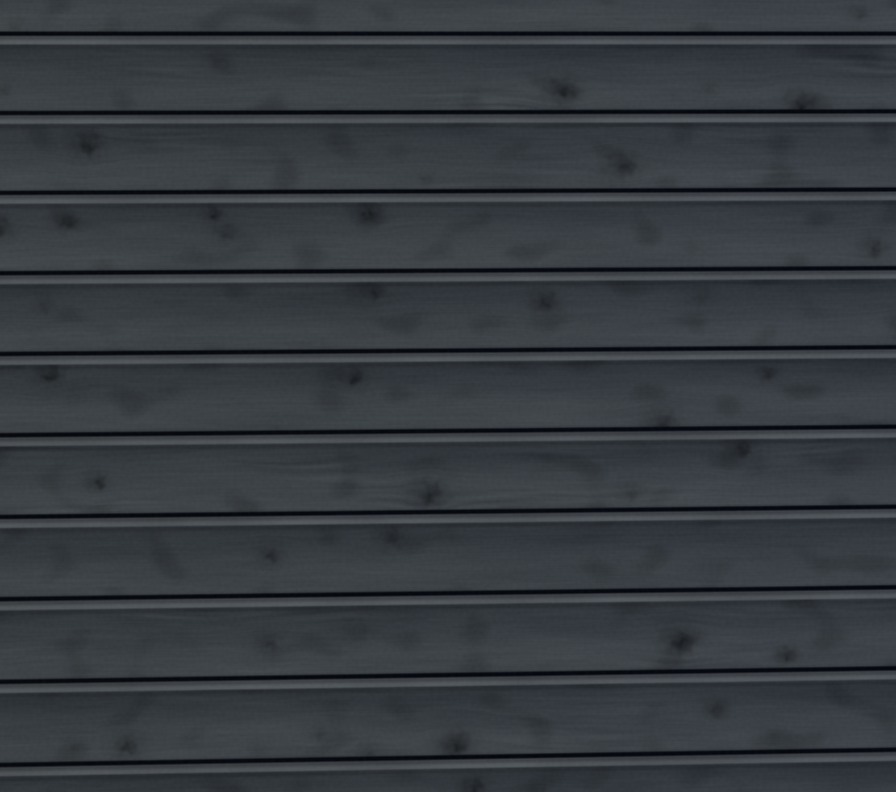
Give the GLSL for this texture, as a WebGL 1 fragment shader.

```glsl
precision highp float;

// Dark stained timber cladding: ten seams split the view into long horizontal boards.
// A quadratic row mapping gives the slight tilt and widening of the boards; each has
// a shadow gap, a pale bevelled lip, and a face with stretched grain and random knots.

uniform vec2 u_resolution;

const vec3 GAP = vec3(0.025, 0.035, 0.060);
const vec3 LIP = vec3(0.315, 0.335, 0.355);
const vec3 FACE_DARK = vec3(0.188, 0.208, 0.230);
const vec3 FACE_LIGHT = vec3(0.246, 0.267, 0.285);
const float BOARD_HEIGHT = 0.1;
const float KNOT_SPACING = 0.135;

float hash(vec2 p) {
    return fract(sin(dot(p, vec2(127.1, 311.7))) * 4375.85);
}

vec2 gradient(vec2 cell) {
    float angle = 6.2832 * hash(cell);
    return vec2(cos(angle), sin(angle));
}

// Gradient noise, roughly -0.7 to 0.7
float noise(vec2 p) {
    vec2 i = floor(p), f = fract(p);
    vec2 w = f * f * f * (f * (f * 6.0 - 15.0) + 10.0);
    vec2 e = vec2(1.0, 0.0);
    float low = mix(dot(gradient(i), f), dot(gradient(i + e.xy), f - e.xy), w.x);
    float high = mix(dot(gradient(i + e.yx), f - e.yx), dot(gradient(i + e.xx), f - e.xx), w.x);
    return mix(low, high, w.y);
}

float fbm(vec2 p) {
    float sum = 0.0, gain = 0.6;
    for (int i = 0; i < 3; i++) {
        sum += gain * noise(p);
        p = p * 2.03 + 17.3;
        gain *= 0.5;
    }
    return sum;
}

// Row number counted down from the first seam; its fraction runs down the board
float boardRow(vec2 p) {
    float pitch = 0.0999 - 0.0019 * p.x;
    float growth = 0.0003;
    float depth = 1.0 - p.y - 0.0426;
    return (sqrt(pitch * pitch + 4.0 * growth * depth) - pitch) / (2.0 * growth);
}

// Knots of one board: x = darkness, y = how far the grain bends around them
vec2 knots(vec2 p, float board) {
    vec2 result = vec2(0.0);
    float cell = floor(p.x / KNOT_SPACING);
    for (int i = -1; i <= 1; i++) {
        vec2 id = vec2(cell + float(i), board + 31.0);
        float strength = smoothstep(0.3, 1.0, hash(id + 5.2));
        vec2 centre = vec2((id.x + hash(id)) * KNOT_SPACING,
                           BOARD_HEIGHT * mix(0.2, 0.95, hash(id + 9.7)));
        float size = mix(0.006, 0.011, hash(id + 3.1));
        vec2 q = (p - centre) / size;
        q += 0.9 * vec2(noise(p * 90.0 + id), noise(p * 90.0 - id));
        float r = length(q * vec2(0.8, 1.0));
        float halo = exp(-0.35 * r * r);
        float core = exp(-3.0 * dot(q - 0.3, q - 0.3));
        float ring = exp(-4.0 * (r - 1.0) * (r - 1.0)) * smoothstep(-0.5, 1.0, q.x);
        result.x += strength * (0.6 * halo + 0.55 * core + 0.25 * ring);
        result.y += strength * size * q.y * exp(-0.12 * r * r);
    }
    return result;
}

// Face of a board: p.y is the distance down from its seam
vec3 boardFace(vec2 p, float t, float board) {
    vec2 knot = knots(p, board);
    vec2 seed = vec2(board * 7.3, board * 13.7);
    float tone = hash(vec2(board, 4.0)) - 0.5;
    float figure = smoothstep(0.15, 0.9, hash(vec2(board, 8.0)));
    float bentY = p.y - 0.6 * knot.y;

    float shade = smoothstep(0.08, 0.85, t) + 0.25 * tone;
    shade += 0.65 * fbm(vec2(p.x * 3.5, bentY * 28.0) + seed);
    vec3 colour = mix(FACE_DARK, FACE_LIGHT, clamp(shade, -0.25, 1.3));

    // Fine fibres, then wavy growth lines that fade in and out along the board
    float fibre = fbm(vec2(p.x * 12.0, bentY * 260.0) + seed);
    float wave = bentY * 150.0 + 2.2 * noise(vec2(p.x * 5.0, bentY * 12.0) + seed);
    float line = noise(vec2(p.x * 9.0, wave) + seed.yx);
    float patchy = smoothstep(-0.05, 0.4, noise(vec2(p.x * 4.0, p.y * 22.0) - seed));
    colour += 0.022 * fibre + 0.06 * figure * patchy * line;

    // Broad stain blotches and knots
    float blotch = smoothstep(0.12, 0.55, noise(p * vec2(16.0, 24.0) + seed.yx));
    return colour * (1.0 - 0.14 * blotch - 0.38 * min(knot.x, 1.3));
}

void main() {
    vec2 p = gl_FragCoord.xy / u_resolution.y;
    float row = boardRow(p);
    float board = floor(row), t = fract(row);
    float pixel = 1.0 / (u_resolution.y * BOARD_HEIGHT);
    float soft = max(0.016, 0.7 * pixel);

    vec3 colour = boardFace(vec2(p.x, t * BOARD_HEIGHT), t, board);

    // Bevelled lip, brightest at its lower edge, with a thin shadow under it
    float wear = 1.0 + 0.16 * fbm(vec2(p.x * 7.0, board * 5.7));
    float lip = 1.0 - smoothstep(0.135 - soft, 0.135 + soft, t);
    vec3 lipColour = LIP * wear * mix(0.76, 1.0, smoothstep(0.05, 0.105, t));
    colour *= 1.0 - 0.14 * exp(-pow((t - 0.17) / 0.03, 2.0));
    colour = mix(colour, lipColour, lip);

    // Shadow gap with a soft dark edge on the board above
    float seam = min(t, 1.0 - t);
    colour *= 1.0 - 0.22 * smoothstep(0.93, 1.0, t);
    colour = mix(GAP, colour, smoothstep(0.026 - soft, 0.026 + soft, seam));

    // Cooler light to the right and a faint overall mottling
    colour += vec3(-0.003, -0.002, 0.006) * (p.x - 0.5);
    colour += 0.012 * noise(p * 190.0);
    gl_FragColor = vec4(colour, 1.0);
}
```
